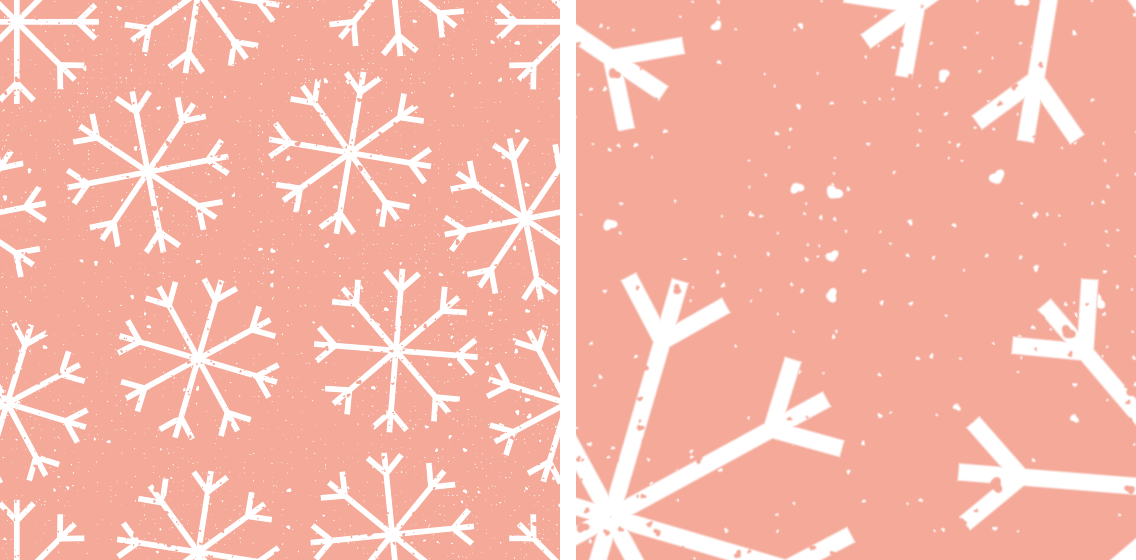
Left: the whole. Right: its middle third, enlarged.
Give the GLSL for this pattern, as a three.js fragment shader.

```glsl
varying vec2 vUv;

const vec3 CORAL = vec3(0.957, 0.663, 0.600);
const vec3 WHITE = vec3(1.0);
const float EDGE = 0.0011;            // half width of the smoothed edge

// Flakes stand in three staggered columns of three; one mat3 column per column
const mat3 CENTER_X = mat3(0.030, -0.062, 0.013,  0.264, 0.354, 0.354,  0.625, 0.707, 0.7005);
const mat3 CENTER_Y = mat3(0.961, 0.609, 0.280,   0.693, 0.359, 0.014,  0.727, 0.374, 0.0455);
const mat3 TILT_DEG = mat3(0.0, 11.0, -17.0,      11.0, -16.4, -9.0,    -9.5, -4.6, 5.7);

const float ARMS = 8.0;
const float ARM_LENGTH = 0.1465;
const float ARM_WIDTH = 0.0102;
const float FORK_RADIUS = 0.109;
const float PRONG_LENGTH = 0.0435;
const float PRONG_WIDTH = 0.0102;
const float PRONG_ANGLE = 0.77;

const float CLUMPS = 7.0;             // clumps of splatter across the tile
const float TAU = 6.2831853;

vec3 hash3(vec2 p) {
  vec3 q = fract(p.xyx * vec3(0.1031, 0.1030, 0.0973));
  q += dot(q, q.yxz + 33.33);
  return fract((q.xxy + q.yzz) * q.zyx);
}

// Value noise that wraps after the given number of cells
float noise(vec2 p, float period) {
  vec2 i = floor(p), f = fract(p);
  f = f * f * (3.0 - 2.0 * f);
  vec2 a = mod(i, period), b = mod(i + 1.0, period);
  return mix(mix(hash3(a).x, hash3(vec2(b.x, a.y)).x, f.x),
             mix(hash3(vec2(a.x, b.y)).x, hash3(b).x, f.x), f.y);
}

float fill(float d) {
  return 1.0 - smoothstep(-EDGE, EDGE, d);
}

mat2 rotation(float a) {
  return mat2(cos(a), -sin(a), sin(a), cos(a));
}

// Flat-ended bar running along +x from the origin
float bar(vec2 p, float len, float width) {
  vec2 d = abs(p - vec2(0.5 * len, 0.0)) - 0.5 * vec2(len, width);
  return length(max(d, 0.0)) + min(max(d.x, d.y), 0.0);
}

// All arms fold onto one, and its two side prongs onto one
float snowflake(vec2 p, float tilt) {
  float sector = TAU / ARMS;
  float a = mod(atan(p.y, p.x) - tilt + 0.5 * sector, sector) - 0.5 * sector;
  vec2 q = length(p) * vec2(cos(a), abs(sin(a)));
  vec2 fork = rotation(PRONG_ANGLE) * (q - vec2(FORK_RADIUS, 0.0));
  return min(bar(q, ARM_LENGTH, ARM_WIDTH), bar(fork, PRONG_LENGTH, PRONG_WIDTH));
}

// Uneven dots, at most one in each of cells x cells, sized between two radii
float specks(vec2 uv, float cells, float chance, float rMin, float rMax, float seed) {
  vec2 g = uv * cells;
  vec2 id = mod(floor(g), cells) + seed;
  vec3 place = hash3(id);
  vec3 look = hash3(id + 57.0);
  float radius = mix(rMin, rMax, look.x * look.x * look.x);
  vec2 p = (fract(g) - mix(vec2(0.28), vec2(0.72), place.xy)) / cells;
  float a = atan(p.y, p.x) + TAU * look.y;
  float wobble = 1.0 + 0.2 * sin(2.0 * a) + 0.14 * sin(3.0 * a + TAU * look.z);
  float density = 0.3 + 1.4 * noise(uv * CLUMPS + seed, CLUMPS);
  return step(place.z, chance * density) * fill(length(p) - radius * wobble);
}

void main() {
  // Nearest flake, wrapped over the tile borders
  float d = 1.0;
  for (int c = 0; c < 3; c++) {
    for (int r = 0; r < 3; r++) {
      vec2 p = fract(vUv - vec2(CENTER_X[c][r], CENTER_Y[c][r]) + 0.5) - 0.5;
      d = min(d, snowflake(p, radians(TILT_DEG[c][r])));
    }
  }
  float flake = fill(d);

  // Coral wear inside the flakes
  float wear = max(specks(vUv, 52.0, 0.36, 0.0014, 0.0050, 11.0),
                   specks(vUv, 90.0, 0.20, 0.0007, 0.0022, 83.0));

  // White splatter on the ground, from fine dust to drops
  float splatter = max(specks(vUv, 118.0, 0.16, 0.0005, 0.0012, 29.0),
                       specks(vUv, 44.0, 0.20, 0.0009, 0.0042, 151.0));

  float white = max(flake * (1.0 - wear), splatter * (1.0 - flake));
  gl_FragColor = vec4(mix(CORAL, WHITE, white), 1.0);
}
```
